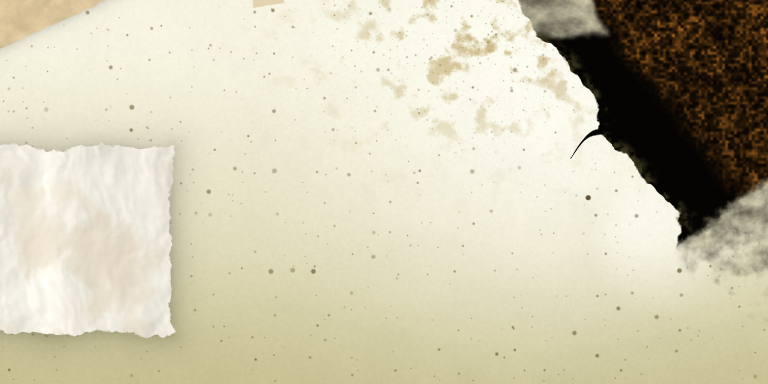
This background is drawn by a Shadertoy shader. Its source:

```glsl
// Aged cream paper torn open over dark rust, with a crumpled scrap at the left.
#define PAPER_LOW vec3(0.78, 0.75, 0.57)
#define PAPER_MID vec3(0.89, 0.87, 0.745)
#define PAPER_TOP vec3(0.965, 0.955, 0.88)
#define GLOW_COLOR vec3(1.0, 0.995, 0.955)
#define TAN_COLOR vec3(0.86, 0.77, 0.61)
#define SCRAP_COLOR vec3(0.925, 0.91, 0.865)
#define STONE_COLOR vec3(0.60, 0.58, 0.49)
#define RUST_COLOR vec3(0.30, 0.18, 0.055)
#define VOID_COLOR vec3(0.022, 0.014, 0.006)
#define SPECK_COLOR vec3(0.38, 0.31, 0.16)

float hash(vec2 p) {
    vec3 q = fract(vec3(p.xyx) * 0.1031);
    q += dot(q, q.yzx + 33.33);
    return fract((q.x + q.y) * q.z);
}

float noise(vec2 p) {
    vec2 i = floor(p), f = fract(p);
    f = f * f * (3.0 - 2.0 * f);
    return mix(mix(hash(i), hash(i + vec2(1, 0)), f.x),
               mix(hash(i + vec2(0, 1)), hash(i + vec2(1, 1)), f.x), f.y);
}

float fbm(vec2 p) {
    float sum = 0.0, amp = 0.5;
    for (int i = 0; i < 5; i++) {
        sum += amp * noise(p);
        p = mat2(1.6, 1.2, -1.2, 1.6) * p + 17.0;
        amp *= 0.5;
    }
    return sum;
}

// Antialiased coverage of the side where d is negative
float cover(float d) {
    float w = 1.0 / iResolution.y;
    return 1.0 - smoothstep(-w, w, d);
}

// One randomly sized dot in some cells of a grid
float specks(vec2 p, float scale, float density) {
    vec2 cell = floor(p * scale);
    vec2 center = 0.25 + 0.5 * vec2(hash(cell + 3.1), hash(cell + 47.7));
    float radius = mix(0.03, 0.12, pow(hash(cell + 91.3), 3.0));
    float d = (length(fract(p * scale) - center) - radius) / scale;
    return cover(d) * step(hash(cell + 11.9), density) * mix(0.25, 0.9, hash(cell + 71.0));
}

// Horizontal position of the torn edge at height y
float tearEdge(float y) {
    const vec2 tear[10] = vec2[10](
        vec2(1.350, 1.000), vec2(1.398, 0.905), vec2(1.445, 0.875), vec2(1.484, 0.818),
        vec2(1.550, 0.745), vec2(1.560, 0.654), vec2(1.628, 0.596), vec2(1.693, 0.518),
        vec2(1.768, 0.445), vec2(1.763, 0.354));
    float x = tear[0].x;
    for (int i = 0; i < 9; i++) {
        float t = clamp((tear[i].y - y) / (tear[i].y - tear[i + 1].y), 0.0, 1.0);
        x += (tear[i + 1].x - tear[i].x) * t;
    }
    return x;
}

vec3 paper(vec2 p) {
    vec3 col = mix(PAPER_LOW, PAPER_MID, smoothstep(-0.05, 0.5, p.y));
    col = mix(col, PAPER_TOP, smoothstep(0.35, 0.95, p.y));
    float glow = exp(-3.5 * dot(p - vec2(1.42, 0.76), p - vec2(1.42, 0.76)));
    glow = max(glow, exp(-20.0 * dot(p - vec2(1.68, 0.44), p - vec2(1.68, 0.44))));
    col = mix(col, GLOW_COLOR, 0.85 * glow);
    col += 0.025 * (fbm(p * 9.0) - 0.5) + 0.018 * (noise(p * 150.0) - 0.5);
    // Brown stains gather near the top of the tear
    float stainZone = exp(-14.0 * dot(p - vec2(1.28, 0.92), (p - vec2(1.28, 0.92)) * vec2(0.5, 1.0)));
    float stain = smoothstep(0.53, 0.75, fbm(p * 24.0)) * stainZone;
    col = mix(col, vec3(0.70, 0.59, 0.32), 0.65 * stain);
    float dots = max(specks(p, 19.0, 0.32), specks(p + 5.3, 37.0, 0.16));
    dots = max(dots, specks(p + 2.7, 48.0, 0.5) * stainZone);
    return mix(col, SPECK_COLOR, 0.75 * dots);
}

vec3 pit(vec2 p, float inside) {
    float grain = noise(p * 130.0) * 0.6 + noise(p * 65.0) * 0.4;
    float clumps = fbm(p * 14.0);
    vec3 rust = RUST_COLOR * (0.1 + 2.2 * grain * grain) * (0.35 + 1.1 * clumps);
    // Shadow cast by the torn edge onto the rust
    float lit = dot(p - vec2(1.589, 0.909), vec2(0.779, 0.627)) + 0.05 * (clumps - 0.5);
    vec3 col = mix(VOID_COLOR, rust, smoothstep(-0.03, 0.06, lit));
    float rim = 1.0 - smoothstep(0.005, 0.04, inside);
    col = mix(col, vec3(0.22, 0.21, 0.11), rim * smoothstep(0.4, 0.7, fbm(p * 45.0)));
    // Pale stone under the top of the tear
    float ledge = max(0.908 - p.y, (p.x - 1.575) + 0.4 * (p.y - 0.93)) + 0.05 * (clumps - 0.5);
    vec3 stone = STONE_COLOR * (0.4 + 1.2 * fbm(p * vec2(22.0, 30.0)));
    return mix(col, stone, 1.0 - smoothstep(-0.02, 0.008, ledge));
}

void mainImage(out vec4 fragColor, in vec2 fragCoord) {
    vec2 p = fragCoord / iResolution.xy * vec2(2.0, 1.0);
    float rough = fbm(p * 30.0) - 0.5;
    vec3 col = paper(p);

    // Tan sheet in the upper left corner and its sliver along the top
    float sheet = 0.872 + 0.46 * p.x - p.y + 0.012 * rough;
    col *= 1.0 - 0.14 * exp(-70.0 * max(sheet, 0.0));
    col = mix(col, TAN_COLOR * (0.9 + 0.2 * fbm(p * 40.0)), cover(sheet));
    float sliver = max(abs(p.x - 0.70) - 0.04, 0.986 - p.y + 0.15 * (p.x - 0.70));
    col = mix(col, TAN_COLOR, 0.7 * cover(sliver + 0.01 * rough));

    // Crumpled scrap with ragged borders and a soft shadow
    float wave = 0.012 * sin(p.x * 24.0 + 1.2);
    vec2 border = abs(p - vec2(0.17, 0.371 + 0.5 * wave)) - vec2(0.275, 0.243);
    float scrap = max(border.x, border.y) + 0.035 * rough + 0.012 * (noise(p * 18.0) - 0.5);
    float shadow = length(max(border + vec2(0.0, 0.005), 0.0));
    col *= 1.0 - 0.20 * exp(-32.0 * shadow);
    vec2 warp = p + 0.07 * vec2(fbm(p * 7.0), fbm(p * 7.0 + 31.0));
    float crease = fbm(warp * vec2(13.0, 7.0));
    float slope = crease - fbm((warp + vec2(0.012, -0.008)) * vec2(13.0, 7.0));
    vec3 scrapCol = SCRAP_COLOR + 0.40 * slope + 0.05 * (crease - 0.5);
    scrapCol = mix(scrapCol, vec3(0.87, 0.80, 0.70), 0.5 * smoothstep(0.48, 0.72, fbm(warp * 8.0 + 9.0)));
    scrapCol += 0.06 * exp(-pow((p.x - 0.12) / 0.06, 2.0));
    col = mix(col, scrapCol, cover(scrap));

    // Stone slope fading into the paper below the hole
    float slopeTop = 0.354 + 0.74 * (p.x - 1.763) + 0.06 * rough;
    float fade = (slopeTop - p.y) / (0.05 + 1.25 * max(p.x - 1.763, 0.0));
    float stoneMask = smoothstep(1.755, 1.80, p.x + 0.04 * rough)
        * (1.0 - smoothstep(0.15, 0.95, fade + 0.9 * rough));
    vec3 slopeCol = STONE_COLOR * (0.45 + 1.1 * fbm(p * 38.0));
    col = mix(col, slopeCol, 0.9 * stoneMask);

    // Torn hole, with a bright lip on the paper
    float inside = 0.75 * (p.x - tearEdge(p.y) + 0.035 * rough);
    float hole = cover(-inside) * smoothstep(-0.012, 0.025, p.y - slopeTop);
    col = mix(col, pit(p, inside), hole);

    // Tapering crack that branches off the edge
    float along = clamp((1.565 - p.x) / 0.078, 0.0, 1.0);
    vec2 spine = vec2(1.565 - 0.078 * along, 0.658 - 0.070 * along + 0.018 * sin(along * 3.14159));
    float crack = length(p - spine) - mix(0.008, 0.001, along);
    col = mix(col, VOID_COLOR, cover(crack + 0.004 * rough));

    // Dark blot beside the tear
    float blot = length(p - vec2(1.532, 0.484)) - 0.007 + 0.02 * rough;
    col = mix(col, SPECK_COLOR * 0.7, 0.85 * cover(blot));

    fragColor = vec4(clamp(col, 0.0, 1.0), 1.0);
}
```
